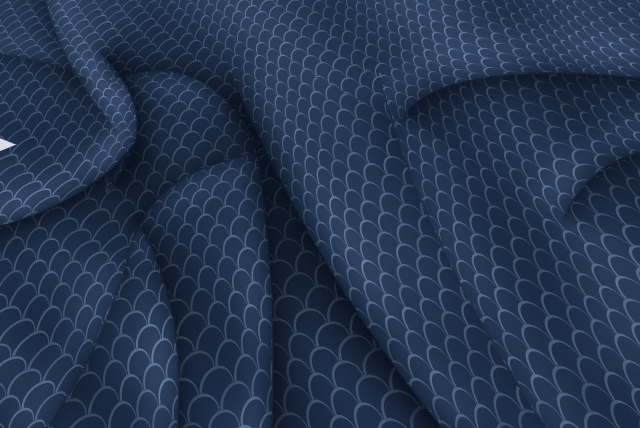
Reproduce this texture procedurally as a Shadertoy shader.

```glsl
const vec3 DEEP = vec3(0.03, 0.06, 0.11);
const vec3 NAVY = vec3(0.125, 0.19, 0.30);
const vec3 LIT = vec3(0.25, 0.32, 0.45);
const vec3 THREAD = vec3(0.42, 0.53, 0.66);
const vec3 TABLE = vec3(0.85, 0.87, 0.90);
const vec2 SCALE_COUNT = vec2(21.0, 29.0); // scales and rows per unit of cloth
const float HORIZON = 1.65;
const float TILT = 0.4;
const float LINE = 0.075;
const float ARCH = 0.92;
const float EDGE = 0.004;
const float GRAIN = 0.035;

float hash(vec2 p) {
    return fract(sin(dot(p, vec2(12.9898, 78.233))) * 43758.5453);
}

float noise(vec2 p) {
    vec2 i = floor(p), f = fract(p);
    f = f * f * (3.0 - 2.0 * f);
    return mix(mix(hash(i), hash(i + vec2(1, 0)), f.x),
               mix(hash(i + vec2(0, 1)), hash(i + vec2(1, 1)), f.x), f.y);
}

vec2 bezier(vec2 a, vec2 b, vec2 c, float t) {
    return mix(mix(a, b, t), mix(b, c, t), t);
}

// Rolled edge along a curve: cloth on its left overlaps and shades the right
void fold(inout vec2 shift, inout float tone, vec2 p,
          vec2 a, vec2 b, vec2 c, float roll, float shade) {
    float t = 0.0, best = 1e9;
    for (int i = 0; i <= 12; i++) {
        float s = float(i) / 12.0;
        vec2 r = p - bezier(a, b, c, s);
        if (dot(r, r) < best) { best = dot(r, r); t = s; }
    }
    vec2 along;
    for (int i = 0; i < 4; i++) {
        along = 2.0 * mix(b - a, c - b, t);
        t = clamp(t + dot(p - bezier(a, b, c, t), along) / dot(along, along), 0.0, 1.0);
    }
    along = normalize(mix(b - a, c - b, t));
    vec2 normal = vec2(-along.y, along.x);
    vec2 r = p - bezier(a, b, c, t);
    float d = length(r) * (dot(r, normal) < 0.0 ? -1.0 : 1.0);
    float fade = smoothstep(0.0, 0.14, t) * smoothstep(1.0, 0.86, t);
    float over = smoothstep(-EDGE, EDGE, d);
    float ridge = (d - 0.8 * roll) / (0.6 * roll);
    float shadow = (1.0 - over) * exp(min(d, 0.0) / roll)
                 + 0.45 * over * exp(-max(d, 0.0) / (0.25 * roll));
    tone = tone * (1.0 - shade * fade * shadow)
         + 0.2 * shade * fade * over * exp(-ridge * ridge);
    shift -= normal * 0.8 * roll * fade * over * exp(-max(d, 0.0) / roll);
}

// Interlocking arches, thinner toward their right ends
float scales(vec2 uv) {
    vec2 dx = dFdx(uv), dy = dFdy(uv);
    float row = floor(uv.y);
    float u = uv.x + 0.5 * mod(row, 2.0);
    vec2 q = vec2(fract(u) - 0.5, fract(uv.y));
    float len = length(vec2(2.0 * q.x, q.y));
    vec2 grad = vec2(4.0 * q.x, q.y) / max(len, 0.01);
    float px = clamp(length(vec2(dot(grad, dx), dot(grad, dy))), 0.001, 0.6);
    float w = LINE * mix(1.0, 0.4, smoothstep(-0.05, 0.5, q.x));
    float ink = clamp((w - abs(len - ARCH)) / px + 0.5, 0.0, 1.0) * min(1.0, 2.0 * w / px);
    return ink * mix(0.75, 1.0, hash(vec2(floor(u), row)));
}

void mainImage(out vec4 fragColor, in vec2 fragCoord) {
    vec2 p = fragCoord / iResolution.y;
    p.x += 0.75 - 0.5 * iResolution.x / iResolution.y;

    // Broad diagonal swells, with paler cloth in the distance
    float swell = sin(dot(p, vec2(15.0, 11.0)) + 3.0 * noise(p * 2.5));
    float tone = 0.53 + 0.09 * swell + 0.16 * (noise(p * 5.0) - 0.5);
    tone += 0.08 * smoothstep(0.65, 1.0, p.y);
    vec2 shift = 0.012 * vec2(swell, noise(p * 4.0 + 7.0));

    // Upper left loop and hook
    fold(shift, tone, p, vec2(-0.1, 0.87), vec2(0.08, 0.89), vec2(0.23, 0.80), 0.04, 0.5);
    fold(shift, tone, p, vec2(0.09, 1.08), vec2(0.13, 0.84), vec2(0.30, 0.67), 0.05, 0.6);
    fold(shift, tone, p, vec2(0.62, 0.62), vec2(0.50, 0.92), vec2(0.23, 0.80), 0.05, 0.65);
    fold(shift, tone, p, vec2(0.24, 0.54), vec2(0.42, 0.72), vec2(0.21, 0.90), 0.06, 0.9);
    fold(shift, tone, p, vec2(-0.12, 0.44), vec2(0.23, 0.51), vec2(0.34, 0.70), 0.055, 0.9);

    // Hanging folds below
    fold(shift, tone, p, vec2(0.66, 0.65), vec2(0.31, 0.61), vec2(0.30, 0.36), 0.05, 0.6);
    fold(shift, tone, p, vec2(0.40, -0.12), vec2(0.47, 0.27), vec2(0.30, 0.52), 0.06, 0.75);
    fold(shift, tone, p, vec2(0.02, -0.12), vec2(0.25, 0.16), vec2(0.31, 0.44), 0.06, 0.45);
    fold(shift, tone, p, vec2(0.63, -0.12), vec2(0.665, 0.32), vec2(0.59, 0.72), 0.06, 0.85);

    // Long diagonal ridge and the hollows to its right
    fold(shift, tone, p, vec2(0.52, 0.88), vec2(0.74, 0.33), vec2(1.12, -0.10), 0.075, 0.95);
    fold(shift, tone, p, vec2(0.88, 0.86), vec2(0.98, 0.42), vec2(1.36, -0.12), 0.07, 0.35);
    fold(shift, tone, p, vec2(0.93, 0.70), vec2(1.00, 0.89), vec2(1.65, 0.80), 0.08, 0.8);
    fold(shift, tone, p, vec2(1.31, 0.47), vec2(1.38, 0.66), vec2(1.62, 0.66), 0.07, 0.7);

    // Scale pattern receding toward the horizon
    vec2 q = p + shift;
    float near = HORIZON - q.y;
    float c = cos(TILT), s = sin(TILT);
    vec2 cloth = mat2(c, -s, s, c) * vec2((q.x - 0.75) / near, -log(near));
    float ink = scales(cloth * SCALE_COUNT);

    // Woven cloth colour, then the printed line
    tone += GRAIN * (hash(floor(p * 420.0)) - 0.5);
    tone = clamp(tone, 0.0, 1.0);
    vec3 color = mix(DEEP, NAVY, min(2.0 * tone, 1.0));
    color = mix(color, LIT, max(2.0 * tone - 1.0, 0.0));
    color = mix(color, THREAD * (0.25 + 1.1 * tone), 0.8 * ink);

    // Bare table at the left border
    float gap = 0.016 * (1.0 - p.x / 0.04) - abs(p.y - 0.662);
    color = mix(color, TABLE, smoothstep(-0.002, 0.002, gap));
    fragColor = vec4(color, 1.0);
}
```
